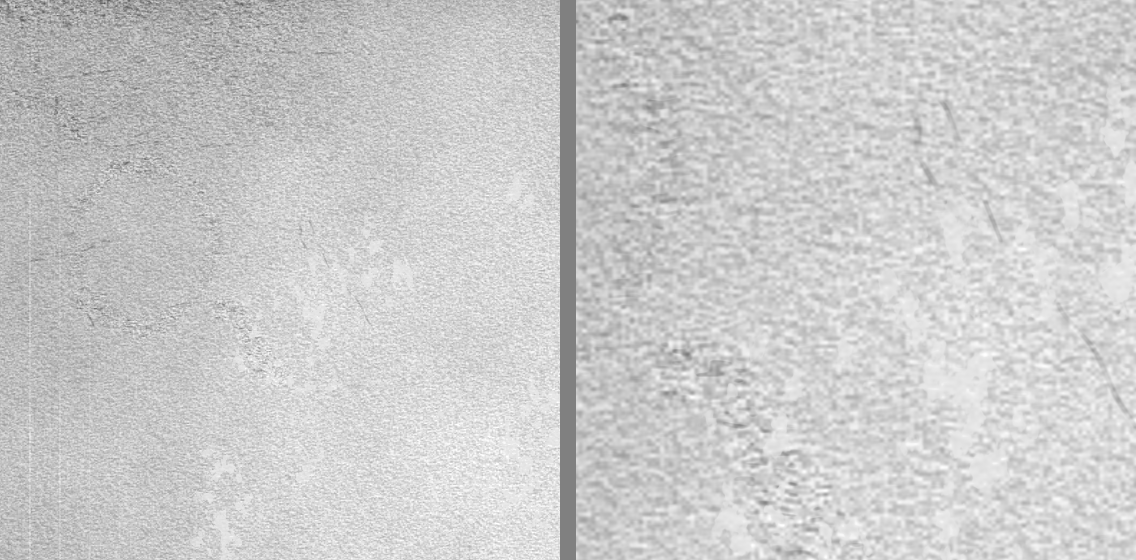
Left, the full canvas; right, a detail of the centre.
This texture is drawn by a WebGL 2 fragment shader. Its source:

```glsl
#version 300 es
precision highp float;
// Weathered pale grey plaster: fine grain, stains, scratches and white flakes.
uniform vec2 u_resolution;
out vec4 fragColor;

float hash(ivec2 cell) {
    uvec2 u = uvec2(cell) * uvec2(1597334673u, 3812015801u);
    uint h = (u.x ^ u.y) * 1597334673u;
    h = (h ^ (h >> 15)) * 2246822519u;
    h ^= h >> 13;
    return float(h >> 8) / 16777216.0;
}

float valueNoise(vec2 p) {
    ivec2 i = ivec2(floor(p));
    vec2 f = fract(p);
    f = f * f * (3.0 - 2.0 * f);
    float low = mix(hash(i), hash(i + ivec2(1, 0)), f.x);
    float high = mix(hash(i + ivec2(0, 1)), hash(i + ivec2(1, 1)), f.x);
    return mix(low, high, f.y);
}

float fbm(vec2 p) {
    float sum = 0.0, amp = 0.5;
    for (int k = 0; k < 4; k++) {
        sum += amp * valueNoise(p);
        p = mat2(0.8, 0.6, -0.6, 0.8) * p * 2.03 + 17.3;
        amp *= 0.5;
    }
    return sum / 0.9375;
}

float segmentDistance(vec2 p, vec2 a, vec2 b) {
    vec2 ab = b - a;
    return length(p - a - ab * clamp(dot(p - a, ab) / dot(ab, ab), 0.0, 1.0));
}

// Broad light falloff from the dark upper left to the bright lower right.
float shade(vec2 uv) {
    float lower = mix(0.755, 0.885, smoothstep(-0.1, 1.0, uv.x));
    float upper = mix(0.695, 0.775, smoothstep(0.2, 1.0, uv.x));
    float tone = mix(lower, upper, pow(uv.y, 1.5));
    tone += 0.025 * exp(-8.0 * dot(uv - 0.5, uv - 0.5));
    return tone - 0.05 * smoothstep(0.93, 1.02, uv.y) + 0.09 * (fbm(uv * 6.0) - 0.5);
}

// Worn curved bands and the rough upper area, 0 to 1.
float wear(vec2 uv) {
    vec2 p = uv + 0.05 * (vec2(fbm(uv * 9.0), fbm(uv * 9.0 + 40.0)) - 0.5);
    float ring = abs(length((p - vec2(0.25, 0.56)) / vec2(0.125, 0.14)) - 1.0) * 0.13;
    float trail = segmentDistance(p, vec2(0.05, 0.93), vec2(0.14, 0.76));
    float tail = segmentDistance(p, vec2(0.4, 0.45), vec2(0.5, 0.33));
    float band = 1.0 - smoothstep(0.004, 0.028, min(min(ring, trail), tail));
    float top = smoothstep(0.55, 1.0, uv.y) * (1.0 - smoothstep(0.35, 0.8, uv.x));
    float patches = smoothstep(0.3, 0.65, fbm(uv * 14.0 + 5.0));
    return clamp(band * (0.3 + 0.6 * patches) + top * (0.4 + 0.6 * patches), 0.0, 1.0);
}

// High-pass grain, drawn out sideways, with darker pits where worn.
float grain(vec2 uv, float rough) {
    vec2 p = uv + 0.004 * (vec2(valueNoise(uv * 60.0), valueNoise(uv * 60.0 + 30.0)) - 0.5);
    vec2 q = p * vec2(190.0, 360.0);
    float streak = valueNoise(q) - valueNoise(q + vec2(0.35, 1.1));
    float speck = valueNoise(uv * vec2(390.0, 430.0) + 70.0) - 0.5;
    float pit = smoothstep(0.62, 0.92, valueNoise(p * vec2(130.0, 300.0) + 91.0));
    return (0.115 * streak + 0.18 * speck) * (0.85 + 0.5 * rough)
         - pit * (0.035 + 0.13 * rough);
}

// Small ragged white chips gathered in loose clusters.
float flakes(vec2 uv) {
    float cluster = smoothstep(0.5, 0.7, fbm(uv * 7.5 + 23.0));
    cluster *= smoothstep(-0.16, 0.08, uv.x - uv.y);
    float chips = fbm(uv * vec2(75.0, 62.0) + 11.0);
    float cut = mix(0.8, 0.53, cluster);
    return smoothstep(cut, cut + 0.09, chips) * cluster;
}

// Scattered thin scratches, broken up along their length.
float scratches(vec2 uv) {
    float mark = 0.0;
    vec2 p = uv + 0.008 * (valueNoise(uv * 35.0) - 0.5);
    for (int k = 0; k < 11; k++) {
        vec2 start = vec2(hash(ivec2(k, 3)) * 0.65, 0.42 + 0.5 * hash(ivec2(k, 8)));
        float steep = step(0.65, hash(ivec2(k, 14)));
        float angle = mix(0.15, -1.05, steep) + 0.5 * (hash(ivec2(k, 21)) - 0.5);
        float span = mix(0.15, 0.09, steep) * (0.6 + 0.7 * hash(ivec2(k, 34)));
        float d = segmentDistance(p, start, start + span * vec2(cos(angle), sin(angle)));
        mark = max(mark, 1.0 - smoothstep(0.0006, 0.0026, d));
    }
    return mark * smoothstep(0.3, 0.6, valueNoise(uv * 85.0));
}

// Faint evenly spaced upright lines, strongest near the left edge.
float uprightLines(vec2 uv) {
    float spacing = 0.0535;
    float d = abs(fract(uv.x / spacing + 0.5) - 0.5) * spacing;
    float column = floor(uv.x / spacing + 0.5);
    float fade = exp(-0.4 * column) * step(0.5, column);
    float broken = smoothstep(0.2, 0.6, valueNoise(vec2(column * 7.0, uv.y * 9.0)));
    return (1.0 - smoothstep(0.0004, 0.0019, d)) * fade * broken
         * (1.0 - smoothstep(0.5, 0.8, uv.y));
}

void main() {
    vec2 uv = gl_FragCoord.xy / u_resolution;
    float rough = wear(uv);
    float tone = shade(uv) - 0.008 * rough + grain(uv, rough);
    tone -= 0.12 * scratches(uv);
    tone += 0.14 * uprightLines(uv);
    tone = mix(tone, max(tone, 0.915), 0.75 * flakes(uv));
    fragColor = vec4(vec3(clamp(tone, 0.0, 1.0)), 1.0);
}
```
